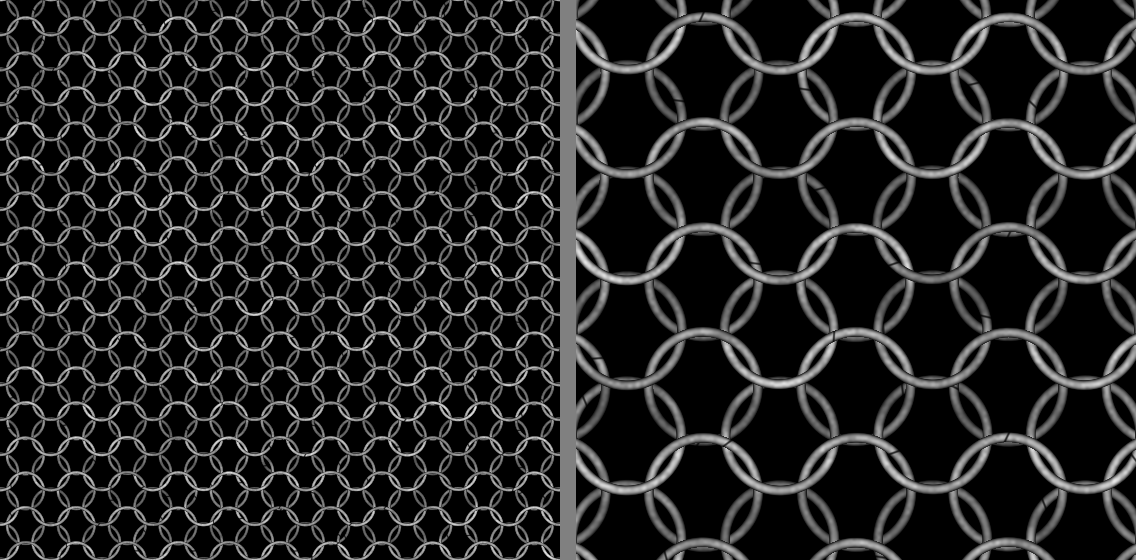
Left, the full canvas; right, a detail of the centre.
Give the GLSL for this pattern, as a Shadertoy shader.

```glsl
const vec2 RING_COUNT = vec2(11.0, 16.0);
const float RING_RADIUS = 0.0326;
const float WIRE_HALF_WIDTH = 0.0030;
const float CUT_HALF_WIDTH = 0.0007;

// Sine-free hash
float hash(vec2 p, float seed) {
    vec3 q = fract(vec3(p.xyx + seed * 7.31) * vec3(0.1031, 0.1030, 0.0973));
    q += dot(q, q.yzx + 33.33);
    return fract((q.x + q.y) * q.z);
}

float valueNoise(vec2 p, float seed) {
    vec2 cell = floor(p);
    vec2 f = fract(p);
    f = f * f * (3.0 - 2.0 * f);
    float low = mix(hash(cell, seed), hash(cell + vec2(1.0, 0.0), seed), f.x);
    float high = mix(hash(cell + vec2(0.0, 1.0), seed), hash(cell + 1.0, seed), f.x);
    return mix(low, high, f.y);
}

// Dark slanted joint where the wire ends meet
float cutMask(vec2 local, float angle, float pixel) {
    vec2 along = vec2(cos(angle), sin(angle));
    vec2 across = vec2(-along.y, along.x);
    float radial = dot(local, along);
    float offset = dot(local, across) + 0.5 * (radial - RING_RADIUS);
    float line = 1.0 - smoothstep(0.0, CUT_HALF_WIDTH + pixel, abs(offset));
    return line * step(0.0, radial);
}

// Grey level in x, coverage in y, depth in z
vec3 wireRing(vec2 local, float lean, vec2 id, float seed, float pixel) {
    float distanceToWire = abs(length(local) - RING_RADIUS);
    float coverage = 1.0 - smoothstep(-0.5 * pixel, 0.5 * pixel, distanceToWire - WIRE_HALF_WIDTH);
    float depth = lean * local.y / RING_RADIUS;

    // Rounded wire, dimmer towards the back
    float t = min(distanceToWire / WIRE_HALF_WIDTH, 1.0);
    float grey = mix(0.06, 1.0, 1.0 - t * t);
    grey *= mix(0.50, 0.73, smoothstep(-0.6, 0.5, depth));
    grey *= mix(0.80, 1.08, hash(id, seed));

    // Worn patches and fine grain
    vec2 surface = local / RING_RADIUS + 20.0 * vec2(hash(id, seed + 1.0), hash(id, seed + 2.0)) + 30.0;
    grey *= mix(0.80, 1.14, valueNoise(surface * 2.5, seed));
    grey *= mix(0.88, 1.10, valueNoise(surface * 14.0, seed));

    float angle = 6.2831853 * hash(id, seed + 3.0);
    float hasCut = step(0.3, hash(id, seed + 4.0));
    grey *= 1.0 - 0.75 * hasCut * cutMask(local, angle, pixel);
    return vec3(grey, coverage, depth);
}

// Merge one ring family into (grey, alpha, depth)
vec3 weaveRings(vec3 weave, vec2 p, vec2 origin, float lean, float seed, float pixel) {
    vec2 nearest = floor((p - origin) * RING_COUNT + 0.5);
    for (int row = -1; row <= 1; row++) {
        vec2 cell = nearest + vec2(0.0, float(row));
        vec2 id = mod(cell, RING_COUNT);
        vec2 jitter = vec2(hash(id, seed + 5.0), hash(id, seed + 6.0)) - 0.5;
        vec2 center = origin + cell / RING_COUNT + 0.0010 * jitter;
        vec3 ring = wireRing(p - center, lean, id, seed, pixel);
        float ringGrey = ring.x * ring.y;
        if (ring.z > weave.z) {
            weave.xy = vec2(ringGrey, ring.y) + weave.xy * (1.0 - ring.y);
        } else {
            weave.xy += vec2(ringGrey, ring.y) * (1.0 - weave.y);
        }
        if (ring.y > 0.5) weave.z = max(weave.z, ring.z);
    }
    return weave;
}

void mainImage(out vec4 fragColor, in vec2 fragCoord) {
    vec2 p = fragCoord / iResolution.xy;
    float pixel = 1.0 / min(iResolution.x, iResolution.y);

    // Two staggered families leaning in opposite directions
    vec2 crestOrigin = 0.5 / RING_COUNT - vec2(0.0, RING_RADIUS);
    vec2 troughOrigin = vec2(0.0, RING_RADIUS);
    vec3 weave = vec3(0.0, 0.0, -2.0);
    weave = weaveRings(weave, p, crestOrigin, 1.0, 1.0, pixel);
    weave = weaveRings(weave, p, troughOrigin, -1.0, 11.0, pixel);

    fragColor = vec4(vec3(weave.x), 1.0);
}
```
